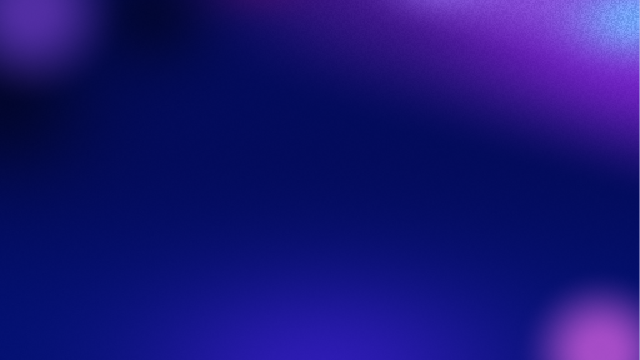
Write a WebGL 1 fragment shader that draws this background.

```glsl
precision highp float;

uniform vec2 u_resolution;

// Gaussian falloff around a centre, with separate radii per axis
float glow(vec2 p, vec2 center, vec2 radius) {
  vec2 q = (p - center) / radius;
  return exp(-dot(q, q));
}

// Soft-edged disc: 1 inside the inner radius, 0 beyond the outer one
float softDisc(vec2 p, vec2 center, float inner, float outer) {
  return 1.0 - smoothstep(inner, outer, length(p - center));
}

float hash(vec2 cell) {
  return fract(sin(dot(cell, vec2(12.99, 78.23))) * 43758.5);
}

void main() {
  // Height spans 0 to 1; x is stretched to a 16:9 frame
  vec2 p = gl_FragCoord.xy / u_resolution * vec2(1.7778, 1.0);
  float depth = 1.0 - p.y;

  // Navy base, a little brighter toward the bottom
  vec3 color = mix(vec3(0.01, 0.065, 0.44), vec3(0.012, 0.045, 0.36),
                   smoothstep(0.0, 0.6, p.y));

  // Shadows around the upper left corner
  color *= 1.0 - 0.5 * glow(p, vec2(0.0, 0.73), vec2(0.25, 0.22));
  color *= 1.0 - 0.42 * glow(p, vec2(0.42, 0.97), vec2(0.17, 0.16));

  // Indigo light rising from the bottom edge
  color = mix(color, vec3(0.19, 0.11, 0.72),
              0.95 * glow(p, vec2(0.90, -0.04), vec2(0.50, 0.27)));

  // Violet band slanting down to the right
  float bandEdge = 0.09 + 0.28 * (p.x - 0.69);
  float band = 1.0 - smoothstep(bandEdge - 0.21, bandEdge + 0.17, depth);
  band *= smoothstep(0.42, 1.05, p.x);
  vec3 violet = mix(vec3(0.25, 0.09, 0.55), vec3(0.46, 0.13, 0.78),
                    smoothstep(0.95, 1.75, p.x));
  color = mix(color, violet, band);

  // Faint wine tint where the band meets the top edge
  color += vec3(0.09, 0.0, 0.0) * glow(p, vec2(0.71, 1.02), vec2(0.15, 0.07));

  // Lavender sheen above the band, then the pale blue corner
  float sheenEdge = 0.23 * (p.x - 1.08);
  float sheen = 1.0 - smoothstep(sheenEdge - 0.11, sheenEdge + 0.09, depth);
  sheen *= smoothstep(0.95, 1.25, p.x);
  color = mix(color, vec3(0.54, 0.32, 0.86), 0.85 * sheen);
  color = mix(color, vec3(0.52, 0.40, 0.89),
              0.4 * glow(p, vec2(1.24, 1.02), vec2(0.14, 0.05)));
  float corner = glow(p, vec2(1.77, 0.95), vec2(0.16, 0.10));
  color = mix(color, vec3(0.45, 0.64, 0.97), corner);

  // Blurred discs in the upper left and lower right
  color = mix(color, vec3(0.32, 0.18, 0.64),
              softDisc(p, vec2(0.09, 0.97), 0.02, 0.27));
  color = mix(color, vec3(0.65, 0.30, 0.78),
              softDisc(p, vec2(1.67, 0.02), 0.03, 0.24));

  // Fine grain, strongest in the brightest light
  float grain = hash(floor(p * 288.0)) - 0.5;
  color += grain * (0.006 + 0.02 * band + 0.03 * sheen + 0.07 * corner);

  // Pale sliver along the right edge
  color = mix(color, vec3(0.72, 0.72, 0.90),
              0.6 * smoothstep(1.7735, 1.777, p.x));

  gl_FragColor = vec4(color, 1.0);
}
```
